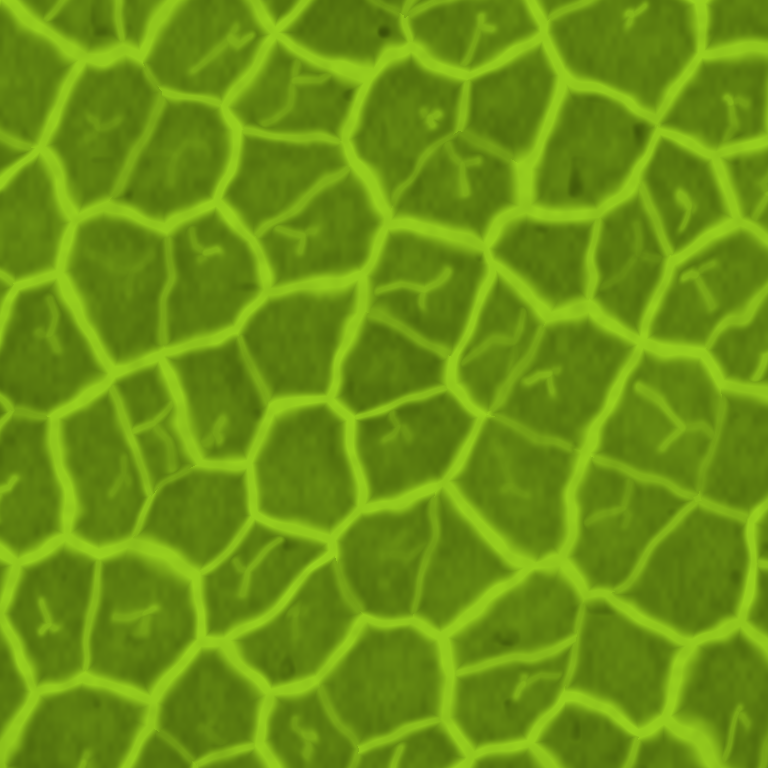
Write a Shadertoy shader that draws this texture.

```glsl
// Green leaf surface with a branching net of bright veins
float hash(vec2 p) {
    return fract(sin(dot(p, vec2(127.1, 311.7))) * 43758.5453);
}

vec2 hash2(vec2 p) {
    return vec2(hash(p), hash(p + 37.7));
}

float noise(vec2 p) {
    vec2 cell = floor(p), f = fract(p);
    f = f * f * (3.0 - 2.0 * f);
    return mix(mix(hash(cell), hash(cell + vec2(1, 0)), f.x),
               mix(hash(cell + vec2(0, 1)), hash(cell + vec2(1, 1)), f.x), f.y);
}

vec2 site(vec2 cell) {
    return cell + 0.5 + 0.76 * (hash2(cell) - 0.5);
}

// Coarse cell that owns a fine site; borders between owners are main veins
vec2 owner(vec2 p) {
    p /= 1.6;
    vec2 best = vec2(0);
    float nearest = 9.0;
    for (int j = -1; j <= 1; j++)
    for (int i = -1; i <= 1; i++) {
        vec2 cell = floor(p) + vec2(i, j);
        vec2 d = cell + 0.5 + 0.7 * (hash2(cell + 91.3) - 0.5) - p;
        if (dot(d, d) < nearest) { nearest = dot(d, d); best = cell; }
    }
    return best;
}

float segment(vec2 p, vec2 a, vec2 b) {
    vec2 ab = b - a;
    return length(p - a - ab * clamp(dot(p - a, ab) / dot(ab, ab), 0.0, 1.0));
}

float ridge(float d, float width) {
    return min(1.0, 1.15 * exp(-d * d / (width * width)));
}

// Free-ending twigs: bent branches from a hub near the cell centre
float twigs(vec2 p, vec2 cell) {
    vec2 hub = 0.25 * (hash2(cell + 5.1) - 0.5);
    float turn = 6.283 * hash(cell + 8.3), glow = 0.0;
    for (int k = 0; k < 3; k++) {
        vec2 r = hash2(cell + 13.7 * float(k + 1));
        float a = turn + 2.1 * float(k) + r.x, b = a + 1.8 * (r.y - 0.5);
        float reach = 0.03 + 0.23 * r.x * r.x;
        vec2 elbow = hub + reach * vec2(cos(a), sin(a));
        vec2 tip = elbow + reach * vec2(cos(b), sin(b));
        float d = min(segment(p, hub, elbow), segment(p, elbow, tip));
        glow = max(glow, ridge(d, 0.055) * (0.35 + 0.4 * r.y));
    }
    return glow * smoothstep(0.15, 0.6, hash(cell + 3.9));
}

void mainImage(out vec4 fragColor, in vec2 fragCoord) {
    vec2 uv = fragCoord / iResolution.y;

    // Tilted, gently wobbling frame for the vein net
    vec2 wobble = vec2(noise(uv * 14.0), noise(uv * 14.0 + 50.0)) - 0.5;
    wobble += 0.4 * (vec2(noise(uv * 36.0 + 9.0), noise(uv * 36.0 + 70.0)) - 0.5);
    vec2 p = uv + 0.022 * wobble;
    p = mat2(0.88, 0.47, -0.47, 0.88) * p * vec2(1.0, 1.0);
    p = p * vec2(8.2, 6.8) + 20.0;

    // Nearest site
    vec2 home = vec2(0), toHome = vec2(0);
    float nearest = 9.0;
    for (int j = -1; j <= 1; j++)
    for (int i = -1; i <= 1; i++) {
        vec2 cell = floor(p) + vec2(i, j);
        vec2 d = site(cell) - p;
        if (dot(d, d) < nearest) { nearest = dot(d, d); home = cell; toHome = d; }
    }

    // Veins along the cell borders, thick between owners and thin within one
    vec2 homeOwner = owner(site(home));
    float vein = 0.0, edge = 9.0;
    for (int j = -2; j <= 2; j++)
    for (int i = -2; i <= 2; i++) {
        if (i == 0 && j == 0) continue;
        vec2 cell = home + vec2(i, j);
        vec2 s = site(cell), d = s - p;
        float dist = dot(0.5 * (toHome + d), normalize(d - toHome));
        edge = min(edge, dist);
        if (dist > 0.3) continue;
        bool major = distance(owner(s), homeOwner) > 0.5;
        float vary = hash(home + cell);
        float glow = major ? ridge(dist, 0.078 + 0.02 * vary)
                           : ridge(dist, 0.062) * (0.4 + 0.5 * vary);
        vein = max(vein, glow);
    }
    vein = max(vein, twigs(-toHome, home));
    vein *= 0.86 + 0.28 * noise(uv * 45.0);

    // Mottled blade with fine upright grain, darker beside the veins
    float blade = 0.18 + 0.13 * (noise(uv * 9.0 + 4.0) - 0.5);
    blade += 0.13 * (noise(uv * vec2(125, 75)) - 0.5);
    blade += 0.1 * (noise(uv * vec2(60, 38) + 31.0) - 0.5);
    blade += 0.08 * smoothstep(0.1, 0.4, edge) + 0.05 * (hash(home + 2.2) - 0.5);
    blade -= 0.35 * smoothstep(0.87, 0.99, noise(uv * 24.0 + 17.0)) * noise(uv * 70.0);

    float light = mix(blade, 0.97 + 0.1 * (noise(uv * 80.0) - 0.5), min(vein, 1.0));
    vec3 darkGreen = vec3(0.29, 0.40, 0.045), limeGreen = vec3(0.585, 0.805, 0.115);
    fragColor = vec4(mix(darkGreen, limeGreen, light), 1.0);
}
```
